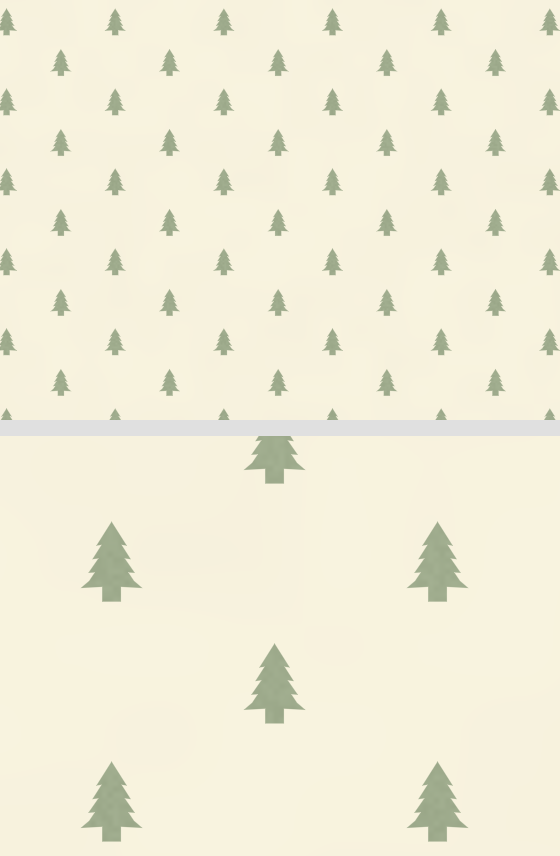
Top: the whole. Bottom: its middle third, enlarged.
This pattern is drawn by a Shadertoy shader. Its source:

```glsl
float hash(vec2 p) {
    return fract(sin(dot(p, vec2(127.1, 311.7))) * 43758.5453);
}

float valueNoise(vec2 p) {
    vec2 cell = floor(p), f = fract(p);
    f = f * f * (3.0 - 2.0 * f);
    float low = mix(hash(cell), hash(cell + vec2(1, 0)), f.x);
    float high = mix(hash(cell + vec2(0, 1)), hash(cell + vec2(1, 1)), f.x);
    return mix(low, high, f.y);
}

// Signed distance to a fir of height 1, standing on the origin
float firDistance(vec2 p) {
    // Right-hand outline from the apex down to the foot of the trunk
    vec2 outline[12] = vec2[12](
        vec2(0.0, 1.0), vec2(0.19, 0.70), vec2(0.125, 0.71),
        vec2(0.24, 0.53), vec2(0.165, 0.54), vec2(0.29, 0.36),
        vec2(0.21, 0.365), vec2(0.28, 0.26), vec2(0.385, 0.17),
        vec2(0.117, 0.185), vec2(0.117, 0.0), vec2(0.0, 0.0));
    p.x = abs(p.x);
    float nearest = 10.0;
    float side = 1.0;
    for (int i = 0; i < 11; i++) {
        vec2 a = outline[i];
        vec2 edge = outline[i + 1] - a;
        vec2 offset = p - a;
        float t = clamp(dot(offset, edge) / dot(edge, edge), 0.0, 1.0);
        nearest = min(nearest, length(offset - edge * t));
        // Each edge crossed by a ray to the right flips the side
        if ((a.y > p.y) != (outline[i + 1].y > p.y)
            && offset.x < edge.x * offset.y / edge.y) side = -side;
    }
    return side * nearest;
}

void mainImage(out vec4 fragColor, in vec2 fragCoord) {
    vec2 p = fragCoord / iResolution.y;

    // Staggered rows: every other one moves half a column sideways
    vec2 pitch = vec2(0.2587, 0.0952);
    float row = floor((p.y - 0.9) / pitch.y);
    float odd = mod(row, 2.0);
    float x = p.x - 0.0156 - 0.5 * odd * pitch.x;
    float column = floor(x / pitch.x + 0.5);
    vec2 local = vec2(x - column * pitch.x,
                      p.y - 0.916 - row * pitch.y + 0.0015 * odd);

    // Tree mask with an edge about one pixel wide
    float treeHeight = 0.0635;
    float d = firDistance(local / treeHeight) * treeHeight;
    float edgeWidth = 0.75 / iResolution.y;
    float tree = 1.0 - smoothstep(-edgeWidth, edgeWidth, d);

    // Faint paper mottling, uneven ink, slight tone change per tree
    vec3 paper = vec3(0.97, 0.95, 0.87) + 0.008 * (valueNoise(p * 14.0) - 0.5);
    vec3 ink = vec3(0.62, 0.67, 0.55)
        + 0.03 * (valueNoise(p * 220.0) - 0.5)
        + 0.012 * (hash(vec2(column, row)) - 0.5);

    fragColor = vec4(mix(paper, ink, tree), 1.0);
}
```
